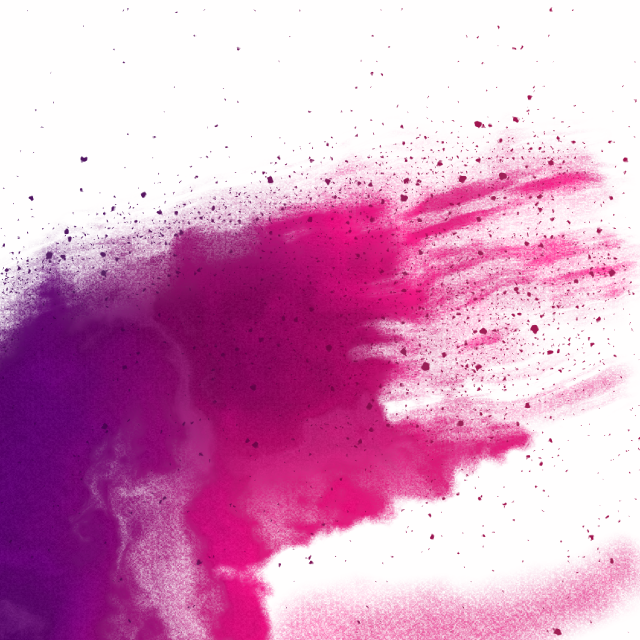
Write a WebGL 2 fragment shader that draws this background.

```glsl
#version 300 es
precision highp float;
uniform vec2 u_resolution;
out vec4 fragColor;

float hash(vec2 p) {
  return fract(sin(dot(p, vec2(127.1, 311.7))) * 43758.5453);
}

float noise(vec2 p) {
  vec2 i = floor(p), f = fract(p);
  f = f * f * (3.0 - 2.0 * f);
  return mix(mix(hash(i), hash(i + vec2(1, 0)), f.x),
             mix(hash(i + vec2(0, 1)), hash(i + vec2(1, 1)), f.x), f.y);
}

float fbm(vec2 p) {
  float sum = 0.0, amp = 0.5;
  for (int i = 0; i < 5; i++) {
    sum += amp * noise(p);
    p = mat2(1.6, 1.2, -1.2, 1.6) * p + 3.7;
    amp *= 0.5;
  }
  return sum;
}

float smoothMin(float a, float b, float k) {
  float h = max(k - abs(a - b), 0.0) / k;
  return min(a, b) - h * h * k * 0.25;
}

// Tapered capsule from a to b
float streak(vec2 p, vec2 a, vec2 b, float ra, float rb) {
  float h = clamp(dot(p - a, b - a) / dot(b - a, b - a), 0.0, 1.0);
  return length(p - mix(a, b, h)) - mix(ra, rb, h);
}

// Height above the sloping upper edge of the cloud
float aboveTop(vec2 p) {
  return p.y - (0.575 + 0.22 * p.x - 0.05 * exp(-p.x * 15.0));
}

float cloudShape(vec2 p) {
  float under = 0.35 * p.x - 0.022 - 0.4 * (1.0 - smoothstep(0.27, 0.34, p.x));
  float d = max(max(aboveTop(p), under - p.y), p.x - 0.6);
  d = smoothMin(d, streak(p, vec2(0.5, 0.6), vec2(0.88, 0.725), 0.07, 0.016), 0.03);
  d = smoothMin(d, streak(p, vec2(0.55, 0.515), vec2(0.925, 0.588), 0.06, 0.018), 0.03);
  d = smoothMin(d, streak(p, vec2(0.55, 0.45), vec2(0.79, 0.478), 0.04, 0.004), 0.02);
  d = smoothMin(d, streak(p, vec2(0.55, 0.41), vec2(0.74, 0.422), 0.04, 0.004), 0.02);
  d = smoothMin(d, streak(p, vec2(0.5, 0.26), vec2(0.665, 0.275), 0.07, 0.062), 0.03);
  d = smoothMin(d, streak(p, vec2(0.67, 0.3), vec2(0.85, 0.345), 0.045, 0.016), 0.02);
  return smoothMin(d, streak(p, vec2(0.25, 0.02), vec2(0.38, 0.045), 0.06, 0.05), 0.02);
}

// Chance of a speck: upper edge, right spray, streak tips, sparse remainder
float speckChance(vec2 p) {
  float top = aboveTop(p);
  vec2 spray = (p - vec2(0.68, 0.51)) * vec2(4.0, 6.0);
  float chance = 0.5 * exp(-abs(top - 0.01) * 24.0) * smoothstep(0.95, 0.75, p.x);
  chance += 0.4 * exp(-dot(spray, spray));
  chance += 0.05 * smoothstep(0.1, 0.0, top) * smoothstep(0.02, 0.2, p.y);
  vec2 tips[5] = vec2[5](vec2(0.87, 0.74), vec2(0.93, 0.585), vec2(0.79, 0.478),
                         vec2(0.74, 0.42), vec2(0.01, 0.56));
  for (int i = 0; i < 5; i++) chance += 0.6 * exp(-dot(p - tips[i], p - tips[i]) * 1500.0);
  return chance;
}

float specks(vec2 p) {
  float cover = 0.0, cells = 34.0, px = 1.0 / u_resolution.y;
  vec2 ragged = p + 0.004 * (vec2(noise(p * 220.0), noise(p * 220.0 + 40.0)) - 0.5);
  for (int i = 0; i < 4; i++) {
    vec2 id = floor(p * cells), seed = id + float(i) * 71.3;
    vec2 center = (id + 0.3 + 0.4 * vec2(hash(seed), hash(seed + 17.0))) / cells;
    float radius = mix(0.05, 0.2, pow(hash(seed + 31.0), 3.0)) / cells;
    float present = step(hash(seed + 53.0), speckChance(center));
    float dist = length(ragged - center);
    cover = max(cover, present * smoothstep(radius + px, radius - px, dist));
    cells *= 1.55;
  }
  return cover;
}

void main() {
  vec2 p = gl_FragCoord.xy / u_resolution;
  vec2 along = mat2(0.965, -0.262, 0.262, 0.965) * p;
  vec2 warp = vec2(fbm(p * 5.0), fbm(p * 5.0 + 9.0)) - 0.48;
  float smoke = fbm(p * 7.0 + warp * 4.0);
  float fibers = fbm(along * vec2(7.0, 48.0) + warp * 3.0);
  float grain = noise(p * 420.0) * 0.6 + hash(floor(p * 512.0)) * 0.4;
  float top = aboveTop(p);

  // Powder density, soft above and crisp below
  float upper = smoothstep(0.34, 0.5, p.y);
  float d = cloudShape(p + warp * 0.09) + (fbm(p * 24.0) - 0.48) * 0.05;
  d += upper * (fibers - 0.48) * 0.09;
  float softness = mix(0.012, 0.042, upper);
  float density = smoothstep(softness, -softness, d);
  float thin = smoothstep(-0.13, 0.02, top) * smoothstep(0.75, 0.55, p.x);
  float spread = smoothstep(0.56, 0.78, p.x) * smoothstep(0.26, 0.36, p.y);
  density *= 1.0 - 0.5 * thin * smoothstep(0.25, 0.7, smoke);
  density *= 1.0 - spread * (0.12 + 0.7 * smoothstep(0.35, 0.7, fibers));
  vec2 pale = (p - vec2(0.16, 0.23)) * vec2(9.0, 10.0);
  float wisps = exp(-dot(pale, pale)) + 0.9 * smoothstep(0.2, 0.02, p.y - 0.2 * p.x) * smoothstep(0.1, 0.3, p.x);
  density *= 1.0 - 0.6 * wisps * smoothstep(0.38, 0.65, smoke);

  // Faint drifting dust
  float dust = 0.42 * smoothstep(0.045, -0.03, streak(p + warp * 0.08, vec2(0.5, -0.02), vec2(0.98, 0.095), 0.065, 0.015));
  float haze = streak(p, vec2(0.6, 0.36), vec2(0.94, 0.4), 0.05, 0.035);
  dust += 0.35 * smoothstep(0.03, -0.04, haze) * smoothstep(0.42, 0.65, fibers);
  dust += 0.3 * smoothstep(0.09, 0.0, d) * upper * smoothstep(0.4, 0.65, fibers);
  density = max(density, dust * (0.5 + smoke));
  density = clamp(density + (grain - 0.5) * 2.4 * density * (1.0 - density), 0.0, 1.0);

  // Purple to pink pigment with a dark wine core
  float hue = smoothstep(0.0, 0.62, p.x + 0.2 * (0.45 - p.y) + warp.x * 0.25);
  vec3 pigment = mix(vec3(0.34, 0.01, 0.41), vec3(0.87, 0.06, 0.45), hue);
  vec2 core = (mat2(0.97, 0.24, -0.24, 0.97) * (p - vec2(0.39, 0.47) + warp * 0.15)) * vec2(4.2, 7.5);
  pigment = mix(pigment, vec3(0.43, 0.01, 0.31), 0.85 * exp(-dot(core, core)));
  pigment *= 1.0 + (0.48 - smoke) * 0.55;
  pigment += vec3(0.12, 0.08, 0.11) * smoothstep(0.5, 0.75, smoke);
  pigment += (grain - 0.5) * 0.07;
  vec3 color = mix(vec3(1.0, 0.995, 0.995), pigment, density);

  // Dark flecks
  vec3 fleck = mix(vec3(0.25, 0.0, 0.33), vec3(0.6, 0.0, 0.25), smoothstep(0.1, 0.8, p.x));
  color = mix(color, fleck * (1.0 - 0.25 * density), specks(p) * mix(0.92, 0.6, density));
  fragColor = vec4(clamp(color, 0.0, 1.0), 1.0);
}
```
